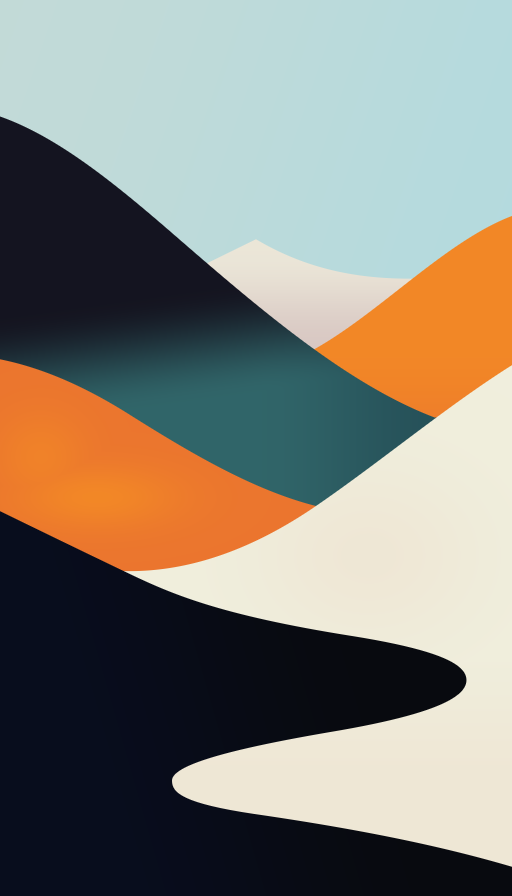
A Shadertoy shader for this background:

```glsl
const vec3 SKY_LEFT = vec3(0.76, 0.855, 0.845);
const vec3 SKY_RIGHT = vec3(0.705, 0.855, 0.87);
const vec3 PEAK_LIGHT = vec3(0.92, 0.90, 0.845);
const vec3 PEAK_ROSE = vec3(0.85, 0.785, 0.765);
const vec3 AMBER = vec3(0.95, 0.53, 0.15);
const vec3 RUST = vec3(0.92, 0.46, 0.18);
const vec3 INK = vec3(0.08, 0.08, 0.125);
const vec3 TEAL = vec3(0.19, 0.395, 0.41);
const vec3 DEEP_TEAL = vec3(0.15, 0.32, 0.35);
const vec3 IVORY = vec3(0.94, 0.935, 0.865);
const vec3 SAND = vec3(0.935, 0.905, 0.835);
const vec3 NAVY = vec3(0.03, 0.05, 0.115);
const vec3 NIGHT = vec3(0.03, 0.04, 0.06);

// Shoreline knots from bottom to top: height, reach, slope
const vec3 SHORE[8] = vec3[8](
    vec3(0.0, 1.19, -5.9), vec3(0.0326, 1.0, -5.96),
    vec3(0.0911, 0.502, -12.0), vec3(0.1289, 0.336, 0.0),
    vec3(0.1836, 0.651, 10.3), vec3(0.2409, 0.911, 0.0),
    vec3(0.2904, 0.685, -11.0), vec3(0.362, 0.244, -3.65));
const vec3 SHORE_END = vec3(0.5, -0.253, -3.6);

// Cubic through two knots, each holding position, value and slope
float hermite(float x, vec3 a, vec3 b) {
    float span = b.x - a.x;
    float t = clamp((x - a.x) / span, 0.0, 1.0);
    float s = 1.0 - t;
    return s * s * ((1.0 + 2.0 * t) * a.y + t * span * a.z)
         + t * t * ((1.0 + 2.0 * s) * b.y - s * span * b.z);
}

float ridge(float x, vec3 a, vec3 b, vec3 c) {
    return x < b.x ? hermite(x, a, b) : hermite(x, b, c);
}

float shoreReach(float y) {
    float reach = hermite(y, SHORE[7], SHORE_END);
    for (int i = 0; i < 7; i++) {
        if (y >= SHORE[i].x && y < SHORE[i + 1].x)
            reach = hermite(y, SHORE[i], SHORE[i + 1]);
    }
    return reach;
}

// Antialiased coverage where the signed field is positive
float coverage(float field) {
    float width = length(vec2(dFdx(field), dFdy(field)));
    return clamp(0.5 + field / max(width, 1e-5), 0.0, 1.0);
}

float glow(vec2 p, vec2 center, vec2 radius) {
    vec2 d = (p - center) / radius;
    return exp(-dot(d, d));
}

void mainImage(out vec4 fragColor, in vec2 fragCoord) {
    vec2 p = fragCoord / iResolution.xy;

    // Sky
    vec3 color = mix(SKY_LEFT, SKY_RIGHT,
                     smoothstep(0.0, 1.3, p.x + 0.6 * (1.0 - p.y)));

    // Distant peak
    float peak = min(0.733 + 0.28 * (p.x - 0.5),
                     hermite(p.x, vec3(0.5, 0.733, -0.34), vec3(0.8, 0.689, 0.0)));
    vec3 peakColor = mix(PEAK_ROSE, PEAK_LIGHT, smoothstep(0.61, 0.72, p.y));
    color = mix(color, peakColor, coverage(peak - p.y));

    // Right amber hill
    float amberHill = hermite(p.x, vec3(0.61, 0.609, 0.314), vec3(1.0, 0.759, 0.217));
    vec3 amberColor = mix(RUST, AMBER, smoothstep(0.45, 0.62, p.y));
    color = mix(color, amberColor, coverage(amberHill - p.y));

    // Dark slope fading into teal
    float slope = ridge(p.x, vec3(0.0, 0.87, -0.2), vec3(0.342, 0.737, -0.496),
                        vec3(0.849, 0.534, -0.217));
    vec3 tealColor = mix(TEAL, DEEP_TEAL, smoothstep(0.5, 0.85, p.x));
    float fade = smoothstep(0.67, 0.545, p.y - 0.08 * (p.x - 0.3));
    color = mix(color, mix(INK, tealColor, fade), coverage(slope - p.y));

    // Left rust hill with a warm glow
    float rustHill = ridge(p.x, vec3(0.0, 0.599, -0.114), vec3(0.251, 0.538, -0.36),
                           vec3(0.619, 0.435, -0.143));
    float warmth = max(glow(p, vec2(0.19, 0.445), vec2(0.16, 0.035)),
                       0.7 * glow(p, vec2(0.08, 0.49), vec2(0.09, 0.05)));
    color = mix(color, mix(RUST, AMBER, warmth), coverage(rustHill - p.y));

    // Ivory dune
    float dune = ridge(p.x, vec3(0.244, 0.3626, -0.01), vec3(0.619, 0.436, 0.393),
                       vec3(1.0, 0.5925, 0.36));
    float sandAmount = max(glow(p, vec2(0.72, 0.38), vec2(0.22, 0.1)),
                           smoothstep(0.3, 0.12, p.y));
    color = mix(color, mix(IVORY, SAND, sandAmount), coverage(dune - p.y));

    // Winding dark foreground
    float shore = shoreReach(p.y);
    vec3 shoreColor = mix(NAVY, NIGHT, smoothstep(0.1, 0.75, p.x + 0.5 * (p.y - 0.2)));
    color = mix(color, shoreColor, coverage(shore - p.x));

    fragColor = vec4(color, 1.0);
}
```
